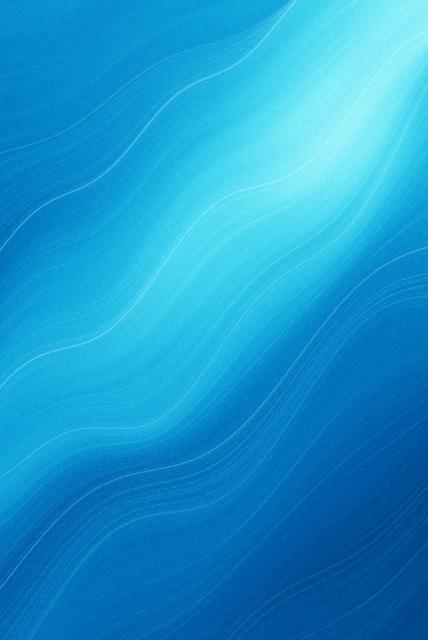
Write a WebGL 2 fragment shader that draws this background.

```glsl
#version 300 es
precision highp float;
// Flowing diagonal ribbons of blue and cyan light with fine bright strands.
uniform vec2 u_resolution;
out vec4 fragColor;

const float TAU = 6.2831853;

struct Flow {
  float height; // height of the latest ribbon edge
  float tone;   // brightness, 0 deep blue to 1 pale cyan
  float band;   // continuous ribbon coordinate
  float glint;  // light of the edge lines
};

float hash(vec2 p) {
  return fract(sin(dot(p, vec2(127.1, 311.7))) * 43758.5453);
}

float noise(vec2 p) {
  vec2 cell = floor(p), f = fract(p);
  f = f * f * (3.0 - 2.0 * f);
  float low = mix(hash(cell), hash(cell + vec2(1, 0)), f.x);
  float high = mix(hash(cell + vec2(0, 1)), hash(cell + vec2(1, 1)), f.x);
  return mix(low, high, f.y);
}

// Rising line with a parabolic bow and a sine wave.
float wave(float x, float base, float rise, float bow, float amp, float freq, float phase) {
  return base + rise * x + bow * 4.0 * x * (1.0 - x) + amp * sin(TAU * (freq * x + phase));
}

// Antialiased line around the zero of a field; width is a share of canvas height.
float strand(float field, float width) {
  float slope = max(length(vec2(dFdx(field), dFdy(field))), 1e-5);
  float dist = abs(field) / (slope * u_resolution.y);
  float edge = 0.7 / u_resolution.y;
  return 1.0 - smoothstep(max(width - edge, 0.0), width + edge, dist);
}

// Adds the ribbon that ends at the given height and tone.
Flow ribbon(Flow flow, float y, float height, float tone, float glint) {
  float s = clamp((y - flow.height) / max(height - flow.height, 0.01), 0.0, 1.0);
  float eased = mix(s, s * s * (3.0 - 2.0 * s), 0.6);
  float d = y - height;
  float halo = 0.18 * exp(-abs(d) * 110.0);
  float light = flow.glint + glint * (strand(d, 0.0009) + halo);
  return Flow(height, mix(flow.tone, tone, eased), flow.band + s, light);
}

// Colour ramp from navy to pale cyan.
vec3 water(float t) {
  vec3 c = mix(vec3(0.0, 0.26, 0.53), vec3(0.0, 0.36, 0.65), smoothstep(0.0, 0.2, t));
  c = mix(c, vec3(0.01, 0.50, 0.77), clamp((t - 0.2) / 0.2, 0.0, 1.0));
  c = mix(c, vec3(0.05, 0.62, 0.84), clamp((t - 0.4) / 0.15, 0.0, 1.0));
  c = mix(c, vec3(0.12, 0.72, 0.89), clamp((t - 0.55) / 0.15, 0.0, 1.0));
  c = mix(c, vec3(0.27, 0.84, 0.94), clamp((t - 0.7) / 0.15, 0.0, 1.0));
  c = mix(c, vec3(0.48, 0.92, 0.97), clamp((t - 0.85) / 0.15, 0.0, 1.0));
  return mix(c, vec3(0.70, 0.97, 0.98), clamp((t - 1.0) / 0.2, 0.0, 1.0));
}

float glow(vec2 p, vec2 center, vec2 size) {
  vec2 q = (p - center) / size;
  return exp(-dot(q, q));
}

void main() {
  vec2 p = gl_FragCoord.xy / u_resolution;
  float x = p.x;

  // Ribbons, from the lower right to the upper left.
  float h = wave(x, -0.29, 0.53, 0.0, 0.018, 2.0, 0.01);
  Flow flow = Flow(h - 0.3, 0.05, 0.0, 0.0);
  flow = ribbon(flow, p.y, h, 0.2 - 0.13 * x, 0.16);
  h = wave(x, -0.025, 0.56, 0.0, 0.046, 1.65, -0.16);
  flow = ribbon(flow, p.y, h, 0.32 + 0.06 * x, 0.2);
  h = wave(x, 0.09, 0.514, -0.01, 0.04, 1.5, -0.04);
  flow = ribbon(flow, p.y, h, 0.2 + 0.23 * x, 0.38);
  h = wave(x, 0.268, 0.586, -0.12, 0.028, 2.2, -0.09);
  flow = ribbon(flow, p.y, h, 0.57 + 0.2 * x, 0.28);
  h = wave(x, 0.37, 0.562, 0.0, 0.029, 2.22, 0.16);
  flow = ribbon(flow, p.y, h, 0.6 + 0.47 * x, 0.5);
  h = wave(x, 0.609, 0.552, 0.0, 0.015, 3.05, 0.0);
  flow = ribbon(flow, p.y, h, 0.32 + 0.69 * x, 0.45);
  h = wave(x, 0.753, 0.367, 0.0, 0.013, 2.3, 0.4);
  flow = ribbon(flow, p.y, h, 0.38 + 0.38 * x, 0.2);
  flow = ribbon(flow, p.y, h + 0.28, 0.47 + 0.2 * x, 0.0);

  // Broad light and brushed streaks along the flow.
  float tone = flow.tone + 0.13 * glow(p, vec2(0.82, 0.77), vec2(0.24, 0.13));
  tone += 0.07 * glow(p, vec2(0.5, 0.57), vec2(0.25, 0.12));
  tone += 0.05 * (noise(vec2(flow.band * 7.0, x * 2.5)) - 0.5);
  tone += 0.035 * (noise(vec2(flow.band * 26.0, x * 4.0)) - 0.5);

  // Faint strands between the main edges.
  float faint = 0.0;
  for (int i = 0; i < 3; i++) {
    float k = float(i);
    float field = flow.band * (2.0 + k) + 0.25 * noise(vec2(x * 3.0, k * 9.0)) + k * 0.3;
    float fade = smoothstep(0.35, 0.8, noise(vec2(x * 3.0 + k * 5.0, floor(field) * 3.7)));
    faint += fade * strand(fract(field) - 0.5, 0.0008);
  }

  vec3 color = water(tone);
  vec3 lightColor = mix(vec3(0.25, 0.72, 0.92), vec3(0.72, 0.98, 1.0), clamp(tone, 0.0, 1.0));
  color = mix(color, lightColor, clamp(flow.glint + 0.13 * faint, 0.0, 0.8));

  // Fine paper grain.
  float grain = hash(floor(p * vec2(342.0, 512.0))) - 0.5;
  fragColor = vec4(color + 0.03 * grain, 1.0);
}
```
